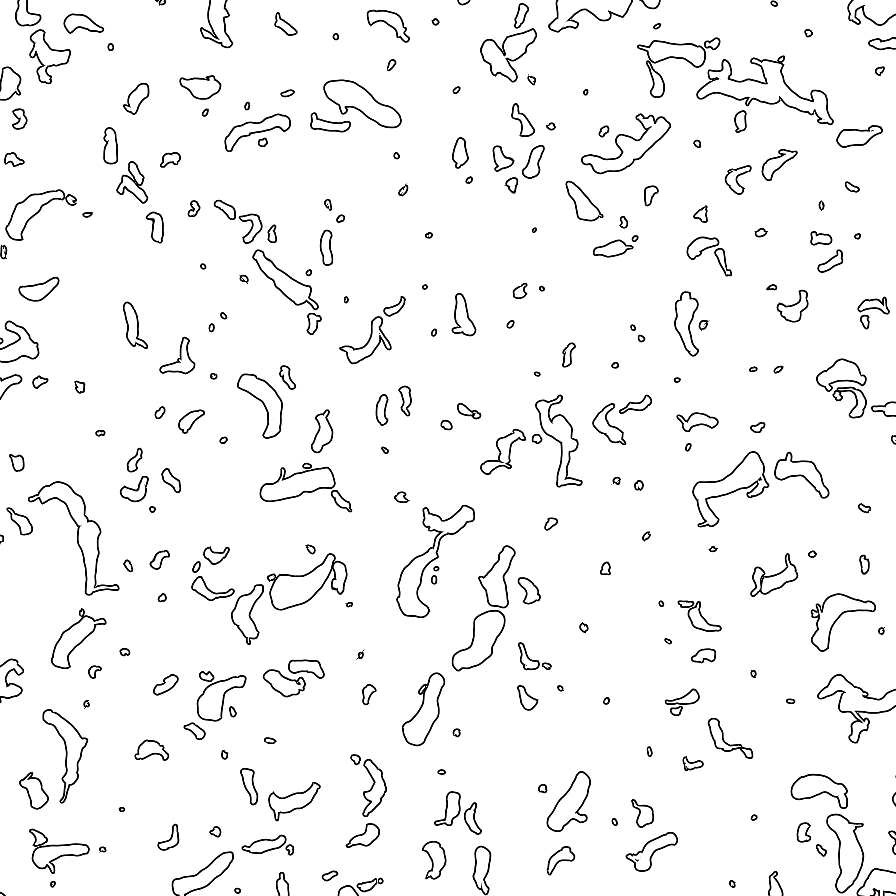
Give the GLSL for this pattern, as a WebGL 2 fragment shader.

```glsl
#version 300 es
precision highp float;
precision highp int;

#define LARGE_CELLS 10.0
#define LARGE_SHARE 0.80
#define SMALL_CELLS 17.0
#define SMALL_SHARE 0.82
#define LINE_HALF_WIDTH 0.00098
#define SPUR_RADIUS 0.0026
#define MAX_BEND 0.65
#define WARP_COARSE 0.011
#define WARP_FINE 0.0032

uniform vec2 u_resolution;
out vec4 fragColor;

const vec3 PAPER = vec3(1.0);
const vec3 INK = vec3(0.0);

// Integer hash: three random values in 0..1 for a cell
vec3 hash3(vec2 cell, int salt) {
    uvec3 v = uvec3(ivec3(ivec2(cell) + 64, salt));
    v = v * 1664525u + 1013904223u;
    v.x += v.y * v.z; v.y += v.z * v.x; v.z += v.x * v.y;
    v ^= v >> 16u;
    v.x += v.y * v.z; v.y += v.z * v.x; v.z += v.x * v.y;
    return vec3(v >> 8u) / 16777216.0;
}

// Smooth two-channel value noise, centred on zero
vec2 noise2(vec2 p, int salt) {
    vec2 cell = floor(p), f = fract(p);
    f = f * f * (3.0 - 2.0 * f);
    vec2 low = mix(hash3(cell, salt).xy, hash3(cell + vec2(1, 0), salt).xy, f.x);
    vec2 high = mix(hash3(cell + vec2(0, 1), salt).xy, hash3(cell + vec2(1, 1), salt).xy, f.x);
    return mix(low, high, f.y) - 0.5;
}

vec2 rotate(vec2 p, float angle) {
    float c = cos(angle), s = sin(angle);
    return vec2(c * p.x + s * p.y, c * p.y - s * p.x);
}

// Capsule along x, its radius changing from end to end
float taperedCapsule(vec2 p, float halfLength, float radius, float taper) {
    float t = clamp(p.x, -halfLength, halfLength);
    return length(p - vec2(t, 0.0)) - radius * (1.0 + taper * t / max(halfLength, 1e-4));
}

// Bent body with a thin spur at one end
float grain(vec2 p, float halfLength, float radius, vec3 rnd) {
    float bend = (2.0 * rnd.x - 1.0) * MAX_BEND;
    float x = clamp(p.x, -halfLength, halfLength);
    p.y += bend * x * x / max(halfLength, 1e-4);
    float body = taperedCapsule(p, halfLength, radius, rnd.y - 0.5);
    float spurLength = 0.4 * halfLength;
    vec2 q = rotate(p - vec2(halfLength, 0.0), 6.2832 * rnd.z);
    float spur = taperedCapsule(q - vec2(spurLength, 0.0), spurLength, min(radius, SPUR_RADIUS), 0.0);
    return min(body, spur);
}

// Nearest grain of a jittered grid; ranges hold minimum and maximum
float grainLayer(vec2 p, float cells, float share, vec2 lengths, vec2 radii, float skew, int salt) {
    vec2 home = floor(p * cells);
    float d = 1.0;
    for (int j = -1; j <= 1; j++) {
        for (int i = -1; i <= 1; i++) {
            vec2 cell = home + vec2(i, j);
            vec3 place = hash3(cell, salt);
            if (place.z > share) continue;
            vec3 form = hash3(cell, salt + 1);
            float size = pow(form.x, skew);
            float girth = mix(size, size * form.z, 0.6);
            vec2 q = rotate(p - (cell + place.xy) / cells, 6.2832 * form.y);
            d = min(d, grain(q, mix(lengths.x, lengths.y, size),
                             mix(radii.x, radii.y, girth), hash3(cell, salt + 2)));
        }
    }
    return d;
}

// Signed field of all grains, roughened by warping
float grainField(vec2 p) {
    p += WARP_COARSE * noise2(p * 45.0, 21) + WARP_FINE * noise2(p * 115.0, 22);
    float large = grainLayer(p, LARGE_CELLS, LARGE_SHARE, vec2(0.008, 0.036), vec2(0.0045, 0.015), 1.3, 1);
    float small = grainLayer(p, SMALL_CELLS, SMALL_SHARE, vec2(0.0, 0.018), vec2(0.0027, 0.010), 3.0, 11);
    return min(large, small);
}

void main() {
    float pixel = 1.0 / min(u_resolution.x, u_resolution.y);
    vec2 p = gl_FragCoord.xy * pixel;

    // Divide by the slope to keep the outline evenly wide
    const float STEP = 0.0004;
    float field = grainField(p);
    vec2 slope = vec2(grainField(p + vec2(STEP, 0.0)), grainField(p + vec2(0.0, STEP))) - field;
    float edge = abs(field) / max(length(slope) / STEP, 0.5);

    // Crisp outline with a narrow smooth edge
    float line = clamp(0.5 + (LINE_HALF_WIDTH - edge) / (0.6 * pixel), 0.0, 1.0);
    fragColor = vec4(mix(PAPER, INK, line), 1.0);
}
```
